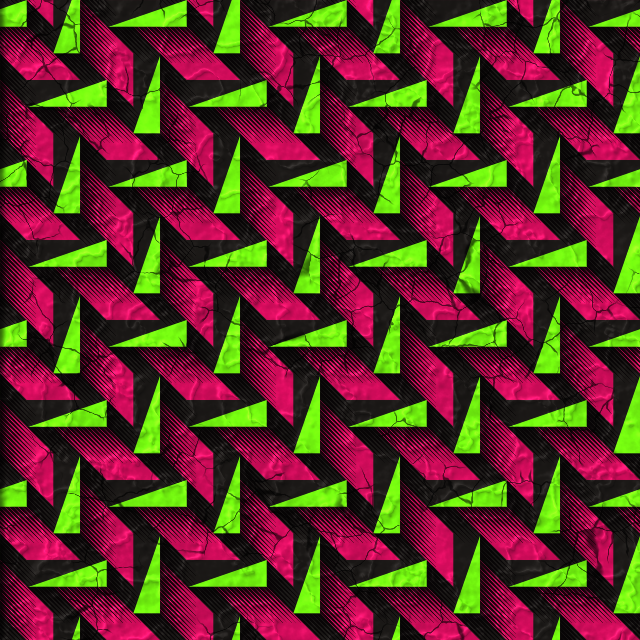
A WebGL 2 fragment shader for this pattern:

```glsl
#version 300 es
precision highp float;
// Pinwheel of lime wedges that cast hatched crimson slabs on a charcoal wall.
// One wedge-and-slab motif is folded onto a half-drop lattice, then drawn again
// with its axes swapped; noise relief and cell cracks weather the paint.

uniform vec2 u_resolution;
out vec4 outColor;

const float REPEATS = 4.0;          // tiles across and down
const float TILE = 6.0;             // tile side in grid units
const float HATCH_PER_UNIT = 6.0;   // shadow lines per grid unit
const float SHADOW_LENGTH = 1.35;   // grid units until the lines taper out
const float CRACK_WIDTH = 0.035;
const float CRACK_SCALE = 0.75;     // crack cells per grid unit
const float RELIEF_STEP = 0.06;     // sampling distance of the relief
const float RELIEF_GAIN = 0.55;
const float EDGE_SHADE = 0.3;       // grid units of dark rim on the left
const vec3 CHARCOAL = vec3(0.105, 0.095, 0.088);
const vec3 SHADOW = vec3(0.025, 0.015, 0.018);
const vec3 CRIMSON = vec3(0.81, 0.045, 0.35);
const vec3 LIME = vec3(0.45, 0.96, 0.06);

vec2 hash2(vec2 cell) {
    vec3 h = fract(vec3(cell.xyx) * vec3(0.1031, 0.1030, 0.0973));
    h += dot(h, h.yzx + 33.33);
    return fract((h.xx + h.yz) * h.zy);
}

float noise(vec2 p) {
    vec2 i = floor(p), f = fract(p);
    f = f * f * (3.0 - 2.0 * f);
    float low = mix(hash2(i).x, hash2(i + vec2(1, 0)).x, f.x);
    float high = mix(hash2(i + vec2(0, 1)).x, hash2(i + vec2(1, 1)).x, f.x);
    return mix(low, high, f.y);
}

float fbm(vec2 p) {
    float sum = 0.0, amplitude = 0.5;
    for (int i = 0; i < 4; i++) {
        sum += amplitude * noise(p);
        p = mat2(1.6, 1.2, -1.2, 1.6) * p + 7.3;
        amplitude *= 0.5;
    }
    return sum;
}

// Thin borders between jittered cells, broken up by a patchy mask
float cracks(vec2 p) {
    vec2 q = p * CRACK_SCALE + 0.5 * vec2(fbm(p * 1.3), fbm(p * 1.3 + 31.0));
    vec2 cell = floor(q);
    float nearest = 9.0, second = 9.0;
    for (int j = -1; j <= 1; j++)
    for (int i = -1; i <= 1; i++) {
        vec2 c = cell + vec2(i, j);
        float d = distance(q, c + hash2(c + 50.0));
        second = min(second, max(nearest, d));
        nearest = min(nearest, d);
    }
    float line = 1.0 - smoothstep(0.3 * CRACK_WIDTH, 1.6 * CRACK_WIDTH, second - nearest);
    return line * smoothstep(0.42, 0.58, noise(p * 0.6 + 13.0));
}

// Plaster height: fine grain plus sparse raised wrinkles
float relief(vec2 p) {
    float wrinkle = 1.0 - abs(2.0 * fbm(p * 0.9 + 4.0) - 0.95);
    return 0.45 * fbm(p * 2.6) + 0.5 * pow(clamp(wrinkle, 0.0, 1.0), 12.0);
}

float cover(float dist, float pixel) {
    return smoothstep(0.6 * pixel, -0.6 * pixel, dist);
}

// Coverage of slab, shadow lines and wedge; y points down
vec3 motif(vec2 p, float pixel) {
    float diagonal = p.x - p.y;
    float slab = max(abs(p.y - 5.0) - 1.0, 0.7071 * (abs(diagonal + 1.0) - 1.0));
    float wedge = max(max(p.x, p.y) - 4.0, dot(p - vec2(4, 3), normalize(vec2(-1.0, -2.9))));

    // Lines along the diagonal, solid at the wedge and tapering away from it
    float travel = max(p.x, p.y) - 4.0;
    float thickness = 1.0 - travel / SHADOW_LENGTH;
    float stripe = abs(fract(diagonal * HATCH_PER_UNIT) - 0.5) * 2.0;
    float blur = 1.4 * pixel * HATCH_PER_UNIT;
    float hatch = smoothstep(-blur, blur, thickness - stripe) * step(0.0, thickness);
    float swept = max(abs(diagonal + 1.0) - 2.0, -travel);
    return vec3(cover(slab, pixel), hatch * cover(swept, pixel), cover(wedge, pixel));
}

void main() {
    float pixel = REPEATS * TILE / min(u_resolution.x, u_resolution.y);
    vec2 uv = gl_FragCoord.xy / u_resolution;
    vec2 p = vec2(uv.x, 1.0 - uv.y) * REPEATS * TILE;

    // Two half-drop copies of the motif in both orientations
    const vec2 WINDOW = vec2(0.7, 1.8);
    vec3 layers = vec3(0.0);
    for (int k = 0; k < 2; k++) {
        vec2 origin = WINDOW + 0.5 * TILE * float(k);
        vec2 swapped = (p - vec2(2, 1)).yx;
        layers = max(layers, motif(mod(p - origin, TILE) + WINDOW, pixel));
        layers = max(layers, motif(mod(swapped - origin, TILE) + WINDOW, pixel));
    }
    vec3 color = mix(CHARCOAL, CRIMSON, layers.x);
    color = mix(color, SHADOW, 0.93 * layers.y);
    color = mix(color, LIME, layers.z);

    // Wear: light from the upper left, stains, cracks
    float slope = relief(p + RELIEF_STEP) - relief(p - RELIEF_STEP);
    float stain = fbm(p * 1.1 + 60.0) - 0.47;
    color *= 1.0 + clamp(RELIEF_GAIN * slope, -0.3, 0.3) + 0.25 * stain;
    color += 0.16 * clamp(slope, 0.0, 0.8) * (1.0 - 0.6 * layers.y);
    color *= 1.0 - 0.6 * cracks(p);
    color *= mix(0.45, 1.0, smoothstep(0.0, EDGE_SHADE, p.x));
    outColor = vec4(clamp(color, 0.0, 1.0), 1.0);
}
```
